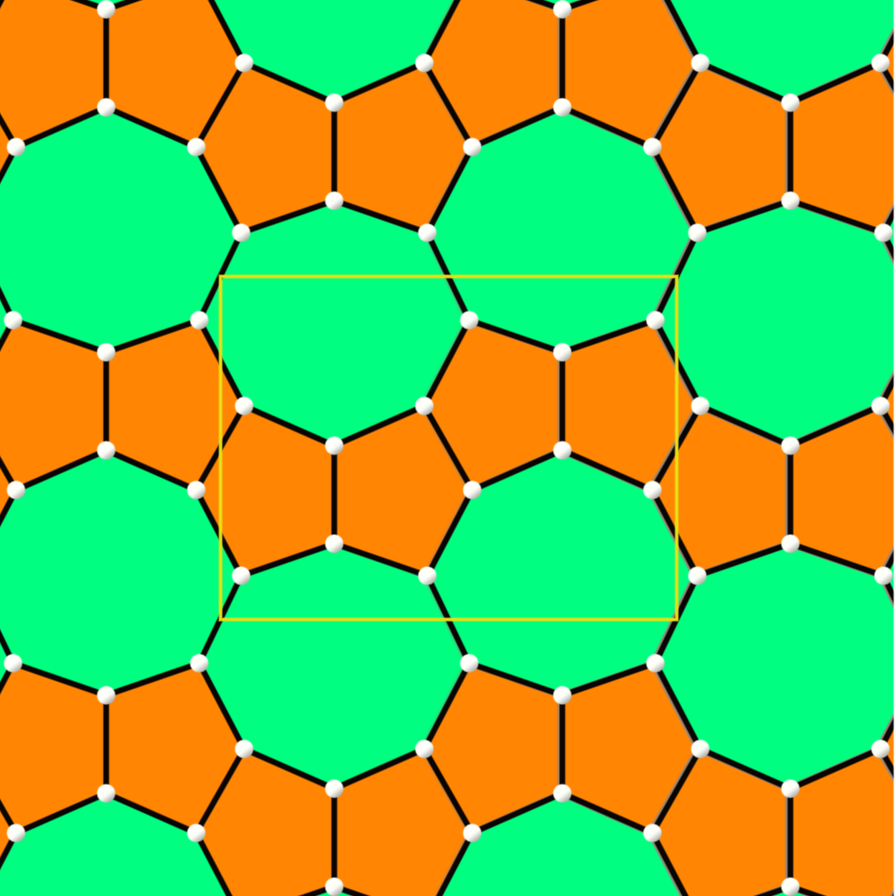
This pattern is drawn by a Shadertoy shader. Its source:

```glsl
// A tiling of orange pentagon bands between large green cells, with dark rods
// on the edges, white balls at the joints and a yellow frame around one repeat.
// Space is folded by mirror and half turn, so one pentagon builds the whole net.

const vec2  PERIOD      = vec2(0.5091, 0.3828); // size of one repeat
const vec2  ORIGIN      = vec2(0.1185, 0.5);    // mirror axis x, half-turn center y
const vec2  FRAME_MID   = vec2(0.5007, 0.5);
const float ROD_RADIUS  = 0.0032;
const float BALL_RADIUS = 0.0102;
const float FRAME_HALF  = 0.0019;
const float GLINT_SHIFT = 0.0027;               // width of the lit side of a rod
const float RIGHT_EDGE  = 0.9974;               // pale margin starts here

const vec3 GREEN  = vec3(0.00, 1.00, 0.50);
const vec3 ORANGE = vec3(1.00, 0.52, 0.01);
const vec3 ROD    = vec3(0.04, 0.02, 0.01);
const vec3 GLINT  = vec3(0.60, 0.53, 0.47);
const vec3 BALL   = vec3(1.00, 1.00, 0.98);
const vec3 SHADE  = vec3(0.70, 0.70, 0.67);
const vec3 FRAME  = vec3(0.91, 0.88, 0.08);

// Pentagon corners around the half-turn center, y pointing down
const vec2 CORNER[5] = vec2[5](
    vec2(-0.1273, -0.1068), vec2(-0.1273, 0.0026), vec2(-0.0267, 0.0469),
    vec2(0.0267, -0.0469), vec2(-0.0234, -0.1426));

struct Net {
    float pentagon; // signed distance to the nearest pentagon
    float rod;      // distance to the nearest edge
    vec2 joint;     // unfolded offset from the nearest corner
};

float segmentDistance(vec2 p, vec2 a, vec2 b) {
    vec2 e = b - a;
    return length(p - a - e * clamp(dot(p - a, e) / dot(e, e), 0.0, 1.0));
}

Net tileNet(vec2 p) {
    // Repeat, then mirror left and right halves
    vec2 cell = mod(p - ORIGIN + 0.5 * PERIOD, PERIOD) - 0.5 * PERIOD;
    float mirror = cell.x < 0.0 ? -1.0 : 1.0;
    vec2 q = vec2(abs(cell.x) - 0.25 * PERIOD.x, cell.y);

    Net net = Net(1.0, 1.0, vec2(1.0));
    for (int turn = 0; turn < 2; turn++) {
        float side = turn == 0 ? 1.0 : -1.0;
        vec2 s = q * side;
        float inside = -1.0;
        for (int i = 0; i < 5; i++) {
            vec2 a = CORNER[i];
            vec2 b = CORNER[(i + 1) % 5];
            vec2 edge = normalize(b - a);
            inside = max(inside, dot(s - a, vec2(-edge.y, edge.x)));
            net.rod = min(net.rod, segmentDistance(s, a, b));
            vec2 offset = (s - a) * side * vec2(mirror, 1.0);
            if (length(offset) < length(net.joint)) net.joint = offset;
        }
        net.pentagon = min(net.pentagon, inside);

        // Link between two green cells, crossing into the next repeat
        vec2 tip = CORNER[4];
        vec2 nextTip = vec2(-tip.x, -PERIOD.y - tip.y);
        net.rod = min(net.rod, segmentDistance(s, tip, nextTip));
    }
    return net;
}

float cover(float d, float soft) {
    return 1.0 - smoothstep(-soft, soft, d);
}

void mainImage(out vec4 fragColor, in vec2 fragCoord) {
    vec2 p = fragCoord / iResolution.y;
    p.y = 1.0 - p.y;
    float soft = max(1.0 / iResolution.y, 0.0014);
    Net net = tileNet(p);

    // Flat cells
    vec3 color = mix(GREEN, ORANGE, cover(net.pentagon, soft));

    // Rods, with a lit left side that grows toward the right
    float litRod = tileNet(p + vec2(GLINT_SHIFT, 0.0)).rod;
    float glint = smoothstep(0.3, 0.8, p.x);
    color = mix(color, GLINT, glint * cover(litRod - ROD_RADIUS, soft));
    color = mix(color, ROD, cover(net.rod - ROD_RADIUS, soft));

    // Balls, lit from the upper left
    float slope = dot(net.joint, vec2(0.6, 0.8)) / BALL_RADIUS;
    vec3 ball = mix(BALL, SHADE, smoothstep(0.0, 1.1, slope));
    color = mix(color, ball, cover(length(net.joint) - BALL_RADIUS, soft));

    // Frame around one repeat
    vec2 away = abs(p - FRAME_MID) - 0.5 * PERIOD;
    float frame = abs(max(away.x, away.y)) - FRAME_HALF;
    color = mix(color, FRAME, cover(frame, soft));

    // Pale margin
    color = mix(color, vec3(1.0), cover(RIGHT_EDGE - p.x, soft));
    fragColor = vec4(color, 1.0);
}
```
